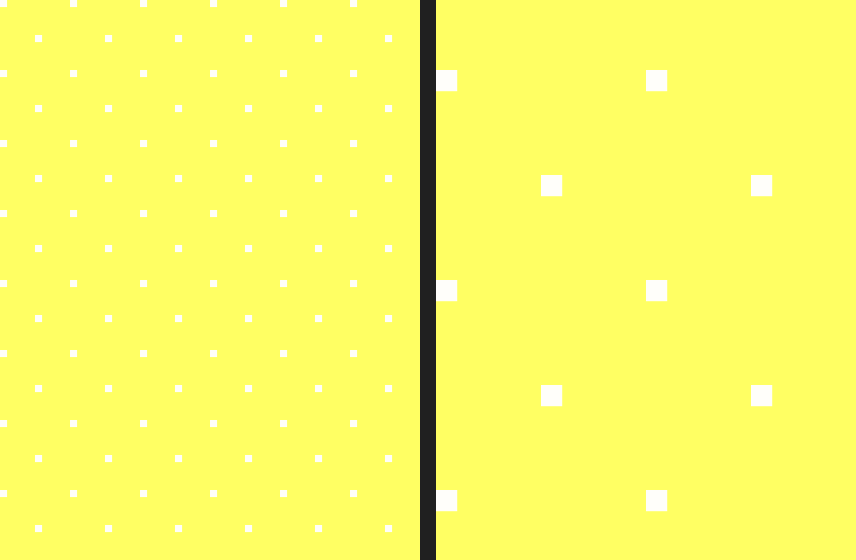
Left: the whole. Right: its middle third, enlarged.
Reproduce this pattern procedurally as a Shadertoy shader.

```glsl
const vec2 REPEATS = vec2(6.0, 8.0);            // whole cells across and down
const float DOT_SIZE = 0.101;                   // square side, in cells
const vec2 STAGGER = vec2(0.5);                 // offset of the second lattice
const vec3 GROUND_COLOR = vec3(1.0, 1.0, 0.39);
const vec3 DOT_COLOR = vec3(1.0, 0.995, 0.98);

// Coverage of one square per cell, its corner at the cell origin
float squareLattice(vec2 cell, vec2 pixel) {
    vec2 fromCenter = fract(cell - 0.5 * DOT_SIZE + 0.5) - 0.5;
    vec2 edge = 0.5 * DOT_SIZE - abs(fromCenter);
    vec2 cover = clamp(edge / pixel + 0.5, 0.0, 1.0);
    return cover.x * cover.y;
}

void mainImage(out vec4 fragColor, in vec2 fragCoord) {
    // Cell coordinates, measured from the upper left
    vec2 uv = fragCoord / iResolution.xy;
    vec2 cell = vec2(uv.x, 1.0 - uv.y) * REPEATS;
    vec2 pixel = REPEATS / iResolution.xy;

    // Two interleaved lattices form the staggered rows
    float dots = 0.0;
    for (int i = 0; i < 2; i++) {
        dots = max(dots, squareLattice(cell - float(i) * STAGGER, pixel));
    }

    fragColor = vec4(mix(GROUND_COLOR, DOT_COLOR, dots), 1.0);
}
```
